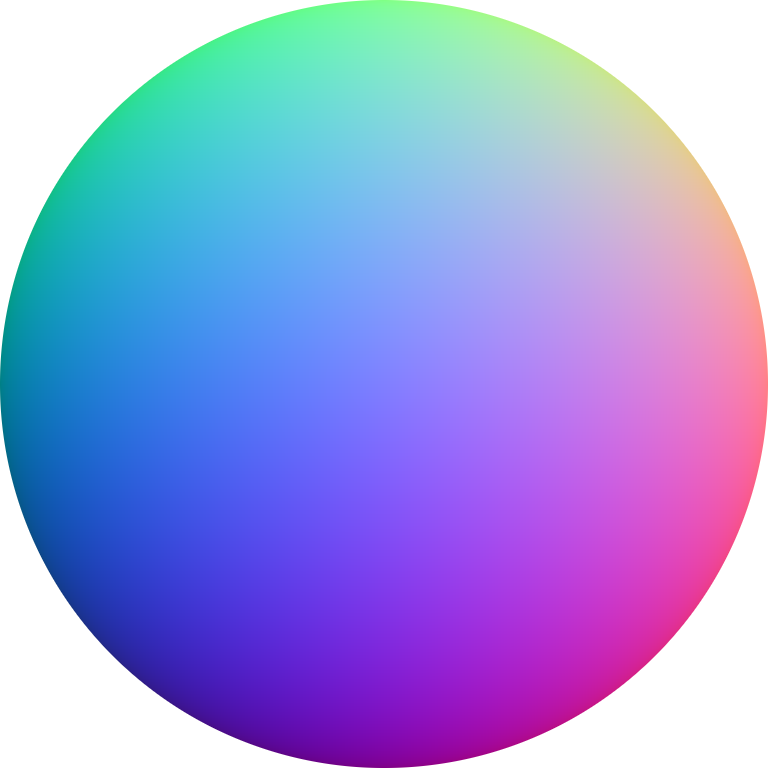
Reproduce this texture map procedurally as a Shadertoy shader.

```glsl
// Draws the normal map of a sphere that fills the canvas, on a white ground.

const vec3 GROUND_COLOR = vec3(1.0);
const float SPHERE_RADIUS = 1.0;

// Unit normal of a sphere facing the viewer; flat at and beyond the rim
vec3 sphereNormal(vec2 p, float radius) {
    vec2 slope = p / radius;
    slope /= max(1.0, length(slope));
    return vec3(slope, sqrt(max(0.0, 1.0 - dot(slope, slope))));
}

// Maps a direction from [-1, 1] to a colour in [0, 1]
vec3 encodeNormal(vec3 normal) {
    return normal * 0.5 + 0.5;
}

// Smooth coverage of a disc, one pixel wide at its edge
float discMask(vec2 p, float radius, float pixel) {
    return clamp(0.5 + (radius - length(p)) / pixel, 0.0, 1.0);
}

void mainImage(out vec4 fragColor, in vec2 fragCoord) {
    // Centred coordinates: the shorter side spans -1 to 1
    float pixel = 2.0 / min(iResolution.x, iResolution.y);
    vec2 p = (fragCoord - 0.5 * iResolution.xy) * pixel;

    // Sphere over ground
    vec3 sphereColor = encodeNormal(sphereNormal(p, SPHERE_RADIUS));
    float coverage = discMask(p, SPHERE_RADIUS, pixel);
    fragColor = vec4(mix(GROUND_COLOR, sphereColor, coverage), 1.0);
}
```
